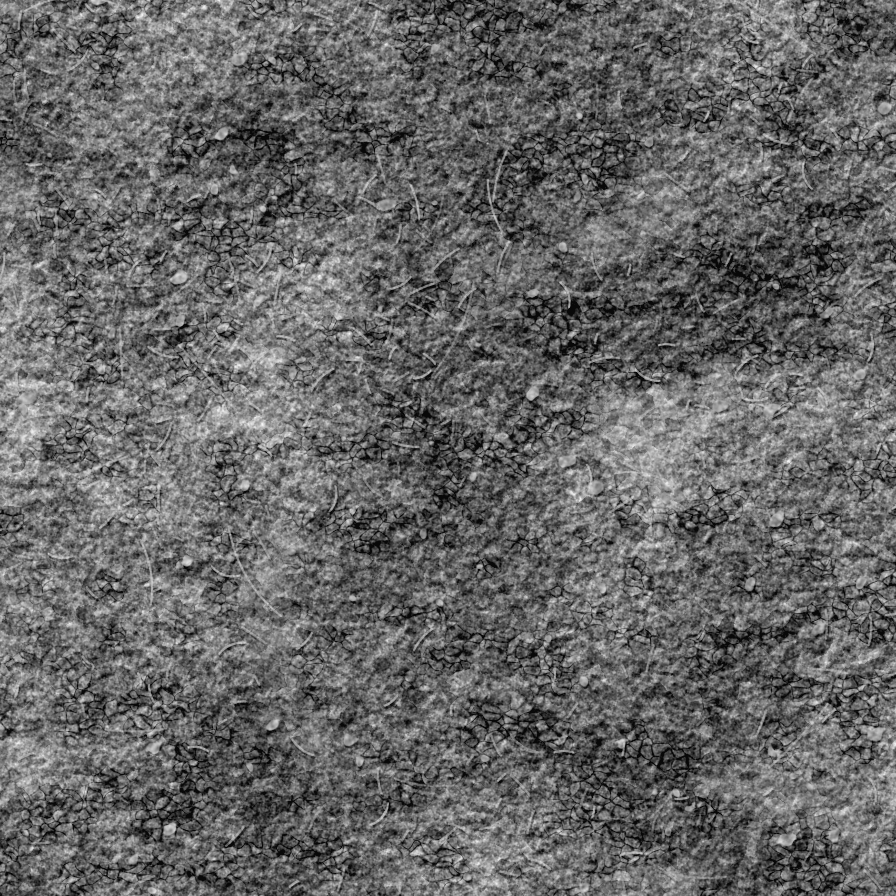
Write a Shadertoy shader that draws this texture.

```glsl
// Grey trampled soil: soft pale and dark patches, cracked crumbs and sharp grain,
// strewn with thin curved straws and small pale stones.
// Layered value noise and cellular noise make the ground; cell grids scatter the rest.

const float BASE_TONE = 0.445;
const float STRAW_TONE = 0.78;
const float STONE_TONE = 0.70;
const vec2 LIGHT_STEP = vec2(-0.0012, 0.0027);

vec2 hash2(vec2 p) {
    vec3 q = fract(p.xyx * vec3(0.1031, 0.1030, 0.0973));
    q += dot(q, q.yzx + 33.33);
    return fract((q.xx + q.yz) * q.zy);
}

vec2 rotate(vec2 p, float angle) {
    float c = cos(angle), s = sin(angle);
    return vec2(c * p.x - s * p.y, s * p.x + c * p.y);
}

float noise(vec2 p) {
    vec2 cell = floor(p), f = fract(p);
    f = f * f * (3.0 - 2.0 * f);
    float low = mix(hash2(cell).x, hash2(cell + vec2(1, 0)).x, f.x);
    float high = mix(hash2(cell + vec2(0, 1)).x, hash2(cell + vec2(1, 1)).x, f.x);
    return mix(low, high, f.y);
}

// Sum of octaves, centred on zero
float fbm(vec2 p, int octaves) {
    float sum = 0.0, weight = 0.5;
    for (int i = 0; i < octaves; i++) {
        sum += weight * (noise(p) - 0.5);
        p = rotate(p, 0.65) * 2.03 + 17.3;
        weight *= 0.5;
    }
    return sum;
}

// x: gap between the two nearest crumbs, y: random value of the nearest
vec2 crumbs(vec2 p) {
    vec2 cell = floor(p);
    float nearest = 9.0, second = 9.0, value = 0.0;
    for (int y = -1; y <= 1; y++)
    for (int x = -1; x <= 1; x++) {
        vec2 id = cell + vec2(x, y);
        float d = length(id + hash2(id) - p);
        if (d < nearest) {
            second = nearest;
            nearest = d;
            value = hash2(id + 71.0).x;
        } else second = min(second, d);
    }
    return vec2(second - nearest, value);
}

// Coverage of curved straws, denser in clumps
float straws(vec2 p, float scale, float density, float halfWidth, float blur) {
    vec2 g = p * scale, cell = floor(g);
    float cover = 0.0;
    for (int y = -1; y <= 1; y++)
    for (int x = -1; x <= 1; x++) {
        vec2 id = cell + vec2(x, y);
        vec2 pick = hash2(id + 57.0), shape = hash2(id + 131.0);
        float clump = smoothstep(0.25, 0.75, noise(id / scale * 7.0 + 3.0));
        if (pick.x > density * mix(0.3, 1.5, clump)) continue;
        vec2 v = rotate(g - id - hash2(id + scale), 6.2832 * pick.y);
        v.y += (shape.x - 0.5) * 0.9 * v.x * v.x;
        float reach = mix(0.2, 0.75, shape.y * shape.y);
        float d = length(vec2(max(abs(v.x) - reach, 0.0), v.y)) / scale;
        float strength = mix(0.4, 1.0, shape.x);
        cover = max(cover, strength * (1.0 - smoothstep(halfWidth, halfWidth + blur, d)));
    }
    return cover;
}

// Coverage of small lumpy stones
float stones(vec2 p, float scale, float density, float blur) {
    vec2 g = p * scale, cell = floor(g);
    float cover = 0.0, lump = (noise(p * 150.0) - 0.5) * 0.006;
    for (int y = -1; y <= 1; y++)
    for (int x = -1; x <= 1; x++) {
        vec2 id = cell + vec2(x, y), pick = hash2(id + 211.0);
        if (pick.x > density) continue;
        vec2 v = rotate(g - id - hash2(id + 19.0), 3.0 * pick.y) * vec2(1.0, 1.4);
        float radius = mix(0.07, 0.2, pick.y * pick.y) / scale;
        float d = length(v) / scale - radius + lump;
        cover = max(cover, 1.0 - smoothstep(-blur, blur, d));
    }
    return cover;
}

void mainImage(out vec4 fragColor, in vec2 fragCoord) {
    vec2 p = fragCoord / iResolution.y;
    float blur = 0.0016;

    // Broad patches: pale worn earth and darker clumps
    float patches = fbm(p * 6.0 + 4.0, 5);
    float worn = smoothstep(0.08, 0.25, fbm(p * vec2(7.0, 9.0) + 31.0, 4));
    float tone = BASE_TONE + 0.42 * patches + 0.13 * worn;

    // Crumbs with broken dark cracks, slightly flattened
    vec2 warp = vec2(noise(p * 90.0), noise(p * 90.0 + 40.0)) * 0.9;
    vec2 crumb = crumbs(p * vec2(75.0, 100.0) + warp);
    float broken = smoothstep(0.4, 0.75, noise(p * vec2(24.0, 38.0) + 9.0));
    float crack = (1.0 - smoothstep(0.02, 0.3, crumb.x)) * broken;
    tone += 0.19 * (crumb.y - 0.5) - 0.27 * crack * (1.0 - 0.6 * worn);

    // Lit relief and sharp grain
    float relief = fbm(p * 90.0, 3) - fbm((p + LIGHT_STEP) * 90.0, 3);
    float grain = noise(rotate(p, 0.6) * 250.0) - 0.5;
    float dust = noise(rotate(p, 1.1) * 560.0) - 0.5;
    tone += (0.95 * relief + 0.28 * grain + 0.26 * dust) * (1.0 - 0.25 * worn);

    // Shadows first, then stones and straws
    vec2 above = p + LIGHT_STEP;
    float stone = stones(p, 20.0, 0.22, blur);
    float straw = max(straws(p, 13.0, 0.3, 0.0004, blur), straws(p, 42.0, 0.32, 0.0005, blur));
    float shadow = max(stones(above, 20.0, 0.22, blur), straws(above, 42.0, 0.32, 0.0008, blur));
    tone -= 0.17 * shadow;
    tone = mix(tone, STONE_TONE + 0.3 * grain + 0.5 * relief, 0.85 * stone);
    tone = mix(tone, STRAW_TONE + 0.2 * dust, 0.75 * straw);

    fragColor = vec4(vec3(clamp(tone, 0.03, 0.97)), 1.0);
}
```
